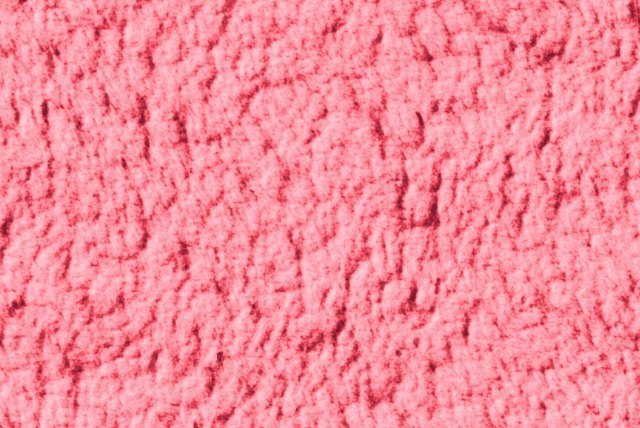
A Shadertoy shader for this texture:

```glsl
// Scraped pink sorbet: grainy lumps, upright pits and soft slanting furrows.

vec2 hash2(vec2 cell) {
    vec3 q = fract(cell.xyx * vec3(0.1031, 0.1030, 0.0973));
    q += dot(q, q.yzx + 33.33);
    return fract((q.xx + q.yz) * q.zy);
}

// Smooth cellular noise: rounded domes that meet in creases
float domes(vec2 p) {
    vec2 cell = floor(p), f = p - cell;
    float sum = 0.0;
    for (int y = -1; y <= 1; y++)
    for (int x = -1; x <= 1; x++) {
        vec2 o = vec2(x, y);
        vec2 d = o + hash2(cell + o) - f;
        sum += exp(-9.0 * dot(d, d));
    }
    return log(sum) / 9.0;
}

// Layered sines bend the domain so that the grain leans and wanders
vec2 wander(vec2 p) {
    p.x += 0.025 * sin(p.y * 7.0 + 2.0 * sin(p.x * 3.1)) + 0.05 * p.y;
    p += 0.004 * sin(p.yx * vec2(33.0, 27.0) + 2.0 * sin(p * 13.0));
    return p + 0.0017 * sin(p.yx * vec2(91.0, 77.0) + 2.0 * sin(p * 41.0));
}

float surfaceHeight(vec2 p) {
    p = wander(p);
    return 0.9 * domes(p * vec2(23.0, 15.0))
         + 0.50 * domes(p * vec2(47.0, 38.0) + 17.0)
         + 0.24 * domes(p * vec2(104.0, 94.0) + 41.0);
}

// Scattered tall pits with ragged rims; 1 is the deepest
float pits(vec2 p) {
    vec2 grid = vec2(11.0, 7.5);
    vec2 q = wander(p);
    float ragged = -1.8 * domes(q * 55.0 + 9.0) - 0.2;
    vec2 cell = floor(q * grid), f = q * grid - cell;
    float depth = 0.0;
    for (int y = -1; y <= 1; y++)
    for (int x = -1; x <= 1; x++) {
        vec2 o = vec2(x, y);
        vec2 d = (o + hash2(cell + o) - f) / grid;
        vec2 kind = hash2(cell + o + 71.0);
        vec2 radius = vec2(0.010, 0.020 + 0.020 * kind.y) * (0.5 + 0.5 * kind.x);
        float strength = smoothstep(0.25, 1.1, kind.x) * mix(1.15, 0.75, p.y);
        depth = max(depth, strength * smoothstep(1.25, 0.2, length(d / radius) + ragged));
    }
    return depth;
}

// Tone to colour, from deep shadow to pale frost
vec3 sorbet(float tone) {
    vec3 c = mix(vec3(0.50, 0.10, 0.18), vec3(0.64, 0.16, 0.24), smoothstep(-3.8, -2.8, tone));
    c = mix(c, vec3(0.90, 0.27, 0.35), clamp((tone + 2.8) / 1.05, 0.0, 1.0));
    c = mix(c, vec3(0.96, 0.40, 0.46), clamp((tone + 1.75) / 0.58, 0.0, 1.0));
    c = mix(c, vec3(0.98, 0.51, 0.57), clamp((tone + 1.17) / 0.54, 0.0, 1.0));
    c = mix(c, vec3(0.98, 0.60, 0.65), clamp((tone + 0.63) / 0.68, 0.0, 1.0));
    c = mix(c, vec3(0.99, 0.68, 0.73), clamp((tone - 0.05) / 0.95, 0.0, 1.0));
    return mix(c, vec3(1.00, 0.78, 0.81), clamp((tone - 1.0) / 1.3, 0.0, 1.0));
}

void mainImage(out vec4 fragColor, in vec2 fragCoord) {
    vec2 p = fragCoord / iResolution.y;

    // Light from the upper left
    vec2 toLight = 0.006 * normalize(vec2(-1.0, 0.65));
    float slope = surfaceHeight(p - toLight) - surfaceHeight(p + toLight);
    float relief = surfaceHeight(p) + 0.23;

    // Slanting scoop furrows and broad uneven patches
    float furrow = sin(p.y * 19.0 - p.x * 4.5 + 1.3 * sin(p.x * 4.0 + 1.0));
    float patches = domes(p * vec2(3.0, 4.5) + 5.0) + 0.14;
    float grain = domes(p * 150.0) + 0.14;

    float tone = 0.3 + 5.0 * slope + 2.5 * relief
               + 0.15 * furrow + 1.0 * patches + 1.5 * grain;
    tone -= 2.6 * pits(p);
    fragColor = vec4(sorbet(tone), 1.0);
}
```
